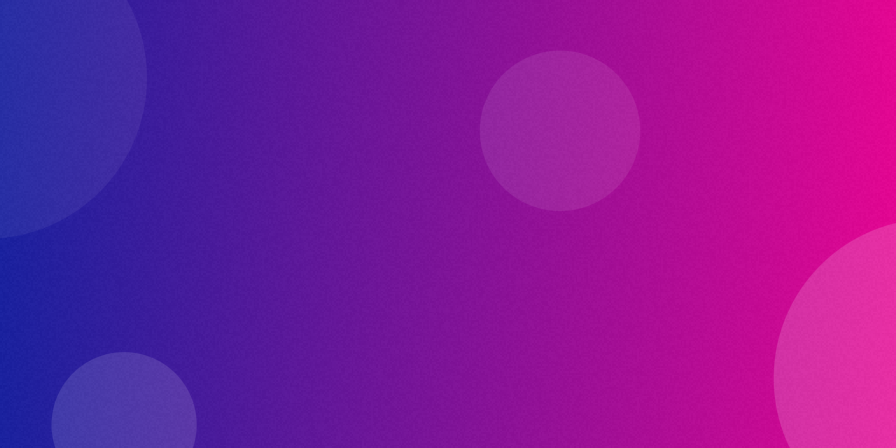
This background is drawn by a WebGL 2 fragment shader. Its source:

```glsl
#version 300 es
precision highp float;
// Blue to magenta gradient with four translucent discs and a fine grain.

uniform vec2 u_resolution;
out vec4 fragColor;

const vec3 BLUE = vec3(0.10, 0.13, 0.62);
const vec3 MAGENTA = vec3(0.89, 0.025, 0.57);
const vec3 DISC_TINT = vec3(1.0);

const float GRAIN_CELLS = 256.0;   // grain cells per canvas height
const float GRAIN_AMOUNT = 0.022;

// Discs in canvas heights: centre x, centre y, radius, opacity
const int DISC_COUNT = 4;
const vec4 DISCS[DISC_COUNT] = vec4[](
    vec4(-0.031, 0.826, 0.359, 0.06),
    vec4( 1.250, 0.708, 0.179, 0.085),
    vec4( 0.277, 0.052, 0.162, 0.125),
    vec4( 2.083, 0.156, 0.356, 0.16)
);

// Sine-free hash, 0 to 1
float hash(vec2 cell) {
    vec3 h = fract(cell.xyx * 0.1031);
    h += dot(h, h.yzx + 33.33);
    return fract((h.x + h.y) * h.z);
}

float discMask(vec2 p, vec2 centre, float radius, float pixel) {
    float edge = length(p - centre) - radius;
    return 1.0 - smoothstep(-pixel, pixel, edge);
}

void main() {
    float aspect = u_resolution.x / u_resolution.y;
    vec2 p = gl_FragCoord.xy / u_resolution.y;
    p.x *= 2.0 / aspect;   // layout is two units wide
    float pixel = 0.75 / u_resolution.y;

    // Horizontal gradient
    vec3 color = mix(BLUE, MAGENTA, clamp(p.x * 0.5, 0.0, 1.0));

    // Translucent discs
    for (int i = 0; i < DISC_COUNT; i++) {
        vec4 disc = DISCS[i];
        color = mix(color, DISC_TINT, disc.w * discMask(p, disc.xy, disc.z, pixel));
    }

    // Fine grain
    color += (hash(floor(p * GRAIN_CELLS)) - 0.5) * GRAIN_AMOUNT;

    fragColor = vec4(clamp(color, 0.0, 1.0), 1.0);
}
```
